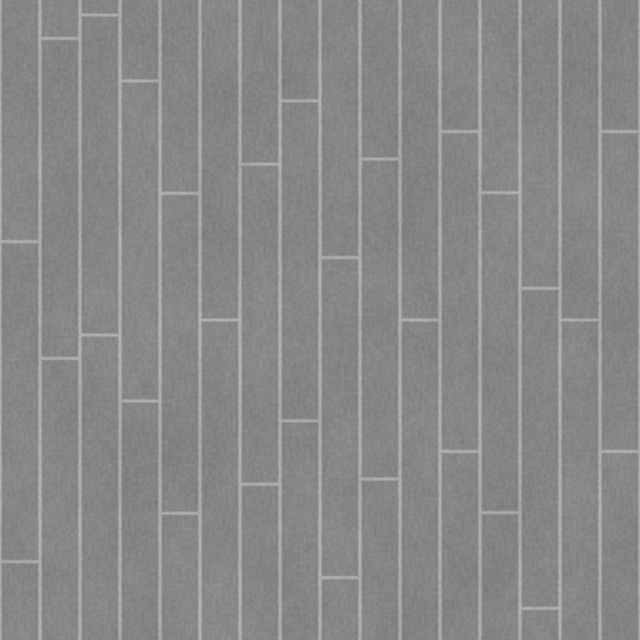
This texture is drawn by a WebGL 1 fragment shader. Its source:

```glsl
precision highp float;
// Grey plank floor: 16 columns across, two staggered planks per column, with
// pale thin joints. Distances to the joints draw the lines; periodic gradient
// noise adds wood grain, speckle and faint cloudy wear.
uniform vec2 u_resolution;

vec2 gradient(vec2 cell, vec2 period) {
  cell = mod(cell, period);
  float h = fract(sin(dot(cell, vec2(12.9898, 78.233))) * 43758.5);
  return vec2(cos(6.28318 * h), sin(6.28318 * h));
}

// Gradient noise, about -0.7 to 0.7, repeating after the given cell counts
float noise(vec2 uv, vec2 period) {
  vec2 p = uv * period;
  vec2 i = floor(p);
  vec2 f = p - i;
  vec2 u = f * f * f * (f * (f * 6.0 - 15.0) + 10.0);
  vec2 e = vec2(1.0, 0.0);
  float a = dot(gradient(i, period), f);
  float b = dot(gradient(i + e.xy, period), f - e.xy);
  float c = dot(gradient(i + e.yx, period), f - e.yx);
  float d = dot(gradient(i + e.xx, period), f - e.xx);
  return mix(mix(a, b, u.x), mix(c, d, u.x), u.y);
}

// Stagger of each column, as a fraction of the plank length
float stagger(float column) {
  mat4 offsets = mat4(0.245, 0.880, 0.953, 0.747,
                      0.396, 0.000, 0.487, 0.685,
                      0.195, 0.503, 0.000, 0.589,
                      0.398, 0.099, 0.000, 0.589);
  vec4 index = vec4(0.0, 1.0, 2.0, 3.0);
  vec4 group = vec4(equal(index, vec4(floor(column / 4.0))));
  vec4 member = vec4(equal(index, vec4(mod(column, 4.0))));
  return dot(offsets * group, member);
}

// Soft line coverage from the distance to its centre
float line(float dist, float halfWidth) {
  float soft = max(0.0021, 0.75 / min(u_resolution.x, u_resolution.y));
  return 1.0 - smoothstep(halfWidth - soft, halfWidth + soft, dist);
}

void main() {
  vec2 uv = gl_FragCoord.xy / u_resolution;

  // Plank layout and distances to the nearest joints
  float column = floor(uv.x * 16.0);
  float along = uv.y * 2.0 - stagger(column);
  float sideDist = abs(fract(uv.x * 16.0 + 0.5) - 0.5) / 16.0;
  float endDist = abs(fract(along + 0.5) - 0.5) / 2.0;

  // Wood surface: wavy lengthwise grain, fine speckle, broad wear
  vec2 warped = uv + vec2(0.006 * noise(uv, vec2(16.0, 8.0)), 0.0);
  float grain = noise(warped, vec2(200.0, 44.0));
  float speckle = noise(uv, vec2(190.0, 170.0));
  float wear = noise(uv, vec2(7.0, 5.0)) + 0.7 * noise(uv, vec2(23.0, 15.0))
             + 0.6 * noise(uv, vec2(60.0, 45.0));
  float shade = 0.523 + 0.024 * grain + 0.038 * speckle + 0.024 * wear;

  // Slight dark bevel beside the long joints
  shade -= 0.012 * (1.0 - smoothstep(0.004, 0.009, sideDist));

  // Pale joints, uneven in tone; end joints stop short of the outer border
  float border = smoothstep(0.003, 0.006, min(uv.y, 1.0 - uv.y));
  float joint = max(line(sideDist, 0.0027), border * line(endDist, 0.0024));
  float jointShade = 0.675 + 0.04 * speckle + 0.03 * wear;
  gl_FragColor = vec4(vec3(mix(shade, jointShade, joint)), 1.0);
}
```
